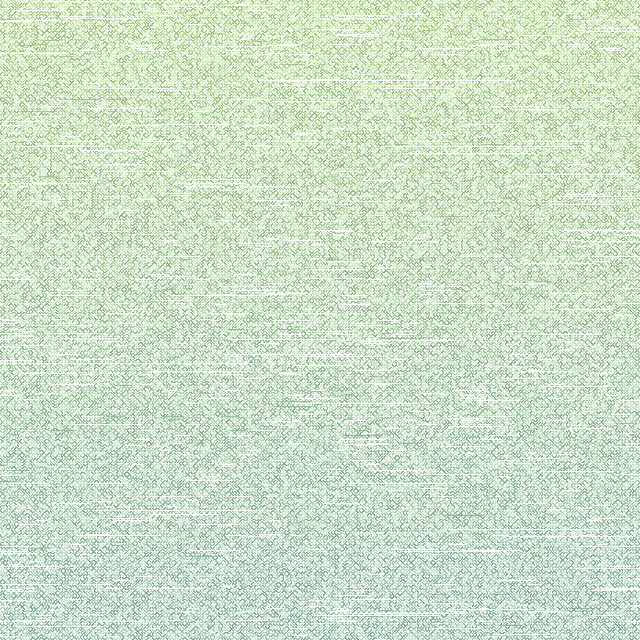
This texture is drawn by a WebGL 1 fragment shader. Its source:

```glsl
precision highp float;
// Fine green woven grain on white, streaked by thin horizontal threads.
uniform vec2 u_resolution;

#define GRAIN_CELLS 232.0   // diagonal flecks across the canvas
#define THREAD_ROWS 512.0   // possible thread positions up the canvas
#define LONG_FREQ 7.0       // knots per width, long threads
#define SHORT_FREQ 22.0     // knots per width, short threads
#define LIGHT_LEVEL 0.79    // lower gives more white threads
#define DARK_LEVEL 0.89     // lower gives more dark threads
#define TINT_TOP vec3(0.77, 0.90, 0.64)
#define TINT_BASE vec3(0.67, 0.81, 0.74)
#define SHADE_TOP vec3(0.59, 0.70, 0.48)
#define SHADE_BASE vec3(0.47, 0.61, 0.56)
#define PAPER vec3(0.995, 1.0, 0.995)

float hash(vec2 p) {
  vec3 q = fract(vec3(p.xyx) * vec3(0.1031, 0.1030, 0.0973));
  q += dot(q, q.yzx + 33.33);
  return fract((q.x + q.y) * q.z);
}

// Smooth noise along x, independent for every row.
float rowNoise(float x, float row) {
  float knot = floor(x);
  float f = x - knot;
  f = f * f * (3.0 - 2.0 * f);
  return mix(hash(vec2(knot, row)), hash(vec2(knot + 1.0, row)), f);
}

// Smooth noise in both directions.
float patchNoise(vec2 p) {
  float row = floor(p.y);
  float f = p.y - row;
  f = f * f * (3.0 - 2.0 * f);
  return mix(rowNoise(p.x, row), rowNoise(p.x, row + 1.0), f);
}

// Short diagonal strokes, each with its own direction and ink strength.
float grain(vec2 uv) {
  vec2 p = uv * GRAIN_CELLS;
  vec2 cell = floor(p);
  vec2 f = p - cell;
  float rising = step(0.5, hash(cell));
  float dist = mix(abs(f.x + f.y - 1.0), abs(f.x - f.y), rising) * 0.7071;
  float ink = mix(0.3, 1.08, hash(cell + 311.7));
  return ink * (1.0 - smoothstep(0.08, 0.43, dist));
}

// Horizontal runs on single rows, gathered in loose patches.
float threads(vec2 uv, float freq, float level, float seed) {
  float y = uv.y * THREAD_ROWS;
  float row = floor(y);
  float f = y - row;
  float profile = smoothstep(0.0, 0.25, f) * (1.0 - smoothstep(0.75, 1.0, f));
  float rarity = 0.32 * hash(vec2(row, seed));
  float gather = 0.16 * (patchNoise(uv * vec2(4.0, 15.0) + seed) - 0.5);
  float run = rowNoise(uv.x * freq + 9.0 * hash(vec2(seed, row)), row + seed);
  float limit = level + rarity - gather;
  return profile * smoothstep(limit, limit + 0.04, run);
}

void main() {
  vec2 uv = gl_FragCoord.xy / u_resolution.y;

  // Ink density: grain, then dark threads, then white threads on top.
  float density = grain(uv);
  float dark = threads(uv, SHORT_FREQ, DARK_LEVEL, 71.0);
  float light = max(threads(uv, LONG_FREQ, LIGHT_LEVEL, 17.0),
                    threads(uv, SHORT_FREQ, LIGHT_LEVEL, 43.0));
  density = mix(density, 0.9, 0.85 * dark);
  density *= 1.0 - 0.93 * light;

  // Paper to tint to shade, cooling towards the base.
  float height = gl_FragCoord.y / u_resolution.y;
  vec3 tint = mix(TINT_BASE, TINT_TOP, height);
  vec3 shade = mix(SHADE_BASE, SHADE_TOP, height);
  vec3 color = mix(PAPER, tint, clamp(density / 0.55, 0.0, 1.0));
  color = mix(color, shade, clamp((density - 0.55) / 0.45, 0.0, 1.0));
  gl_FragColor = vec4(color, 1.0);
}
```
